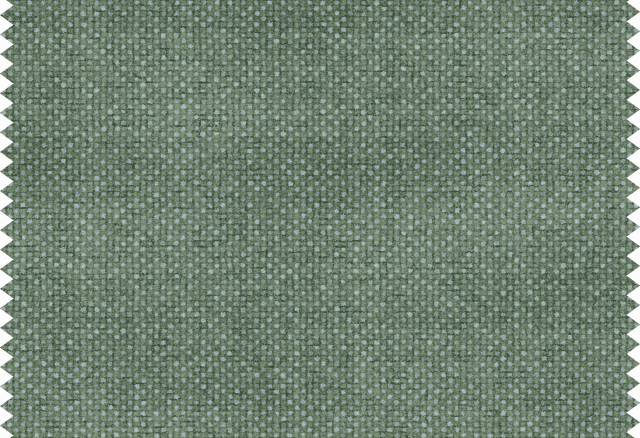
A Shadertoy shader for this texture:

```glsl
// A swatch of plain-woven cloth: green yarn with blue-grey yarn surfacing in a
// checkerboard of 96 by 80 crossings. Cellular noise roughens the fibres, layered
// sines bend the threads, and a triangle wave cuts the pinked side edges.

float hash(vec2 p) {
    vec3 a = fract(vec3(p.xyx) * vec3(0.1031, 0.1030, 0.0973));
    a += dot(a, a.yzx + 33.33);
    return fract((a.x + a.y) * a.z);
}

// Distance to the nearest of one random point per cell
float cellular(vec2 p) {
    vec2 cell = floor(p);
    float nearest = 4.0;
    for (int y = -1; y <= 1; y++)
    for (int x = -1; x <= 1; x++) {
        vec2 c = cell + vec2(x, y);
        vec2 d = c + vec2(hash(c), hash(c + 57.3)) - p;
        nearest = min(nearest, dot(d, d));
    }
    return sqrt(nearest);
}

// Dark dashes lying in the grooves between threads; x runs along the thread
float grooveDash(vec2 q, float span, float share) {
    float row = floor(q.y + 0.5);
    float along = q.x / span + 9.0 * hash(vec2(row, 3.7));
    float present = step(1.0 - share, hash(vec2(floor(along), row + 11.0)));
    float taper = sin(3.14159 * fract(along));
    return present * taper * (1.0 - smoothstep(0.08, 0.30, abs(q.y - row)));
}

vec3 cloth(vec2 uv, float blur) {
    vec2 q = uv * vec2(96.0, 80.0);
    q += 0.06 * vec2(sin(q.y * 0.63 + 2.0 * sin(q.x * 0.17)),
                     sin(q.x * 0.61 + 2.0 * sin(q.y * 0.21)));
    vec2 id = floor(q);
    vec2 f = fract(q) - 0.5;
    float rnd = hash(id + 5.0);
    float fibre = cellular(q * vec2(1.5, 1.6));
    float grain = cellular(q * vec2(2.9, 2.6) + 31.0);

    // Green ground: domed crossings, matted fibres and slow drifts in tone
    float drift = sin(q.x * 0.11 + 1.7 * sin(q.y * 0.08))
                + sin(q.y * 0.21 + 1.3 * sin(q.x * 0.05));
    float threads = hash(vec2(id.x, 2.0)) + hash(vec2(7.0, id.y)) - 1.0;
    float tone = 1.42 - dot(f * f, vec2(1.4, 0.6)) - 0.50 * fibre - 0.80 * grain
               + 0.055 * drift + 0.16 * threads + 0.24 * (rnd - 0.5);
    vec3 col = mix(vec3(0.245, 0.315, 0.235), vec3(0.485, 0.555, 0.465), clamp(tone, 0.0, 1.1));

    // Blue-grey yarn rises at every other crossing, uneven in size and strength
    vec2 shift = 0.14 * (vec2(hash(id + 17.0), hash(id + 29.0)) - 0.5);
    float radius = mix(0.34, 0.45, hash(id + 41.0));
    float dist = length((f - shift) * vec2(1.05, 0.90)) + 0.12 * (grain - 0.45);
    float knot = 1.0 - smoothstep(radius - 0.14 - blur, radius + 0.05 + blur, dist);
    knot *= mod(id.x + id.y, 2.0) * mix(0.50, 1.0, rnd);
    vec3 blueGrey = vec3(0.60, 0.67, 0.70) + 0.14 * (tone - 0.7);
    col = mix(col, blueGrey, knot);

    // Short broken shadows in the grooves: more along the weft than the warp
    float shadow = max(grooveDash(q, 2.6, 0.22), 0.8 * grooveDash(q.yx + 90.0, 2.2, 0.18));
    shadow *= smoothstep(0.10, 0.60, grain) * (1.0 - 0.6 * knot);
    return mix(col, vec3(0.20, 0.28, 0.21), 0.75 * shadow);
}

void mainImage(out vec4 fragColor, in vec2 fragCoord) {
    vec2 uv = fragCoord / iResolution.xy;
    vec3 col = cloth(uv, 20.0 / iResolution.y);

    // Pinked edges: 22.4 teeth down each side, on white
    float phase = uv.x < 0.5 ? 0.27 : 0.10;
    float notch = abs(2.0 * fract((1.0 - uv.y) * 22.4 - phase) - 1.0);
    float inside = min(uv.x, 1.0 - uv.x) - 0.021 * notch;
    float cover = clamp(inside * iResolution.x / 1.7 + 0.5, 0.0, 1.0);
    fragColor = vec4(mix(vec3(0.99), col, cover), 1.0);
}
```
